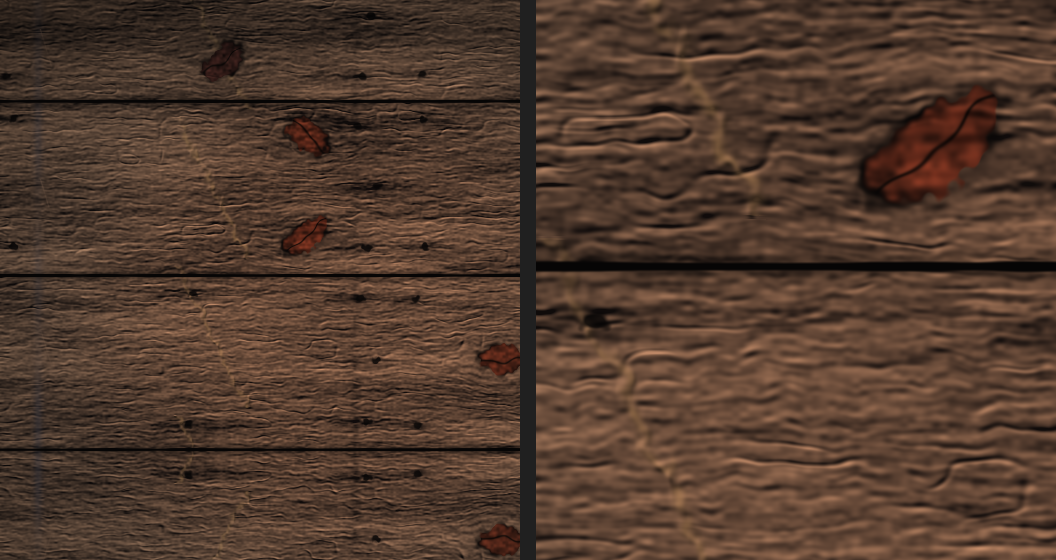
Left, the full canvas; right, a detail of the centre.
Reproduce this texture procedurally as a Shadertoy shader.

```glsl
// Weathered dark wood planks with black gaps, red knots, nail holes and cracked grain.

// Layout, in units of canvas height
const float SEAM_Y = 0.197;        // lowest gap; the board below mirrors the one above
const float PLANK_H = 0.311;
const float GAP_HALF = 0.0026;
const float CRACK_PERIOD = 0.267;
const vec2 KNOT_SIZE = vec2(0.045, 0.026);
const vec2 LIGHT_STEP = vec2(-0.0006, 0.0011);
const vec2 GLOW_CENTRE = vec2(0.64, 0.42);

// Tones
const float BASE_TONE = 0.47;
const float GRAIN_GAIN = 0.30;
const float RELIEF_GAIN = 0.95;
const float STAIN_GAIN = 0.55;

// Colours
const vec3 WOOD_DARK = vec3(0.10, 0.075, 0.065);
const vec3 WOOD_LIGHT = vec3(0.56, 0.42, 0.325);
const vec3 GAP_COLOR = vec3(0.025, 0.02, 0.02);
const vec3 KNOT_RED = vec3(0.29, 0.12, 0.075);
const vec3 KNOT_PURPLE = vec3(0.16, 0.09, 0.09);
const vec3 CRACK_TAN = vec3(0.52, 0.40, 0.26);
const vec3 STREAK_BLUE = vec3(0.22, 0.22, 0.26);

float hash(vec2 p) {
    vec3 q = fract(p.xyx * 0.1031);
    q += dot(q, q.yzx + 33.33);
    return fract((q.x + q.y) * q.z);
}

float noise(vec2 p) {
    vec2 i = floor(p), f = fract(p);
    f = f * f * (3.0 - 2.0 * f);
    return mix(mix(hash(i), hash(i + vec2(1, 0)), f.x),
               mix(hash(i + vec2(0, 1)), hash(i + vec2(1, 1)), f.x), f.y);
}

float bell(float d, float width) { return exp(-d * d / (width * width)); }

// Offset from the slanted crack that recurs down the boards
float crackOffset(vec2 p) {
    float t = fract(2.966 - p.y / CRACK_PERIOD);
    float wobble = 0.014 * (noise(p * 45.0) - 0.5) + 0.008 * (noise(p * 120.0) - 0.5);
    return p.x - 0.317 - 0.133 * t + wobble + step(0.95, t);
}

// Surface height: jagged fibres, thin grooves, short curved splits and the crack
float relief(vec2 p) {
    vec2 q = p + vec2(0.0, 0.007 * noise(p * vec2(18.0, 24.0)) + 0.004 * noise(p * vec2(70.0, 60.0)));
    float fibres = 0.5 * noise(q * vec2(26.0, 190.0)) + 0.5 * noise(q * vec2(80.0, 270.0));
    float groove = bell(noise(q * vec2(15.0, 85.0) + 17.0) - 0.5, 0.10);
    groove *= smoothstep(0.25, 0.6, noise(p * vec2(32.0, 70.0) + 9.0));
    float split = bell(noise(q * vec2(26.0, 64.0) + 31.0) - 0.5, 0.08);
    split *= smoothstep(0.55, 0.75, noise(p * vec2(14.0, 26.0) + 5.0));
    float ridge = bell(crackOffset(p), 0.005) * noise(p * 170.0);
    return fibres - 0.32 * groove - 0.4 * split + 0.9 * ridge;
}

// Ageing marks: returns darkness of nail holes (x) and of their stains (y)
vec2 nails(vec2 p, float row, float base) {
    vec2 marks = vec2(0.0);
    for (int i = 0; i < 9; i++) {
        float level = float(i / 3), column = float(i % 3);
        if (level == 1.0 && column > 0.0) continue;
        float jitter = hash(vec2(float(i) + 3.0, row + 11.0)) - 0.5;
        float x = column < 2.0 ? 0.65 + 0.10 * column : (row < 0.5 ? 0.34 : 0.015);
        x += 0.025 * jitter + 0.025 * float(level == 1.0);
        vec2 d = p - vec2(x, base + PLANK_H * (0.15 + 0.365 * level + 0.05 * jitter));
        float rough = 0.005 * (noise(p * 170.0) - 0.5);
        float hole = 1.0 - smoothstep(0.004, 0.008, length(d * vec2(0.75, 1.0)) + rough);
        float stain = bell(d.x + 0.015, 0.055) * bell(d.y + rough, 0.008);
        marks = max(marks, vec2(hole, stain));
    }
    return marks;
}

void mainImage(out vec4 fragColor, in vec2 fragCoord) {
    vec2 uv = fragCoord / iResolution.y;
    vec2 p = vec2(uv.x, SEAM_Y + abs(uv.y - SEAM_Y));
    float row = floor((p.y - SEAM_Y) / PLANK_H);
    float base = SEAM_Y + row * PLANK_H;

    // Knots: one on the lowest boards, a mirrored pair higher up
    vec2 grainPos = p;
    float knot = 0.0, rim = 0.0, halo = 0.0, split = 0.0;
    float spread = min(row, 1.0);
    for (float side = -1.0; side < 2.0; side += 2.0) {
        vec2 centre = vec2(0.9 - 0.5 * sqrt(row * 0.5), base + PLANK_H * (0.52 + 0.29 * side * spread));
        vec2 d = p - centre;
        float a = -0.7 * side * spread;
        vec2 local = mat2(cos(a), -sin(a), sin(a), cos(a)) * d;
        float r = length(local / KNOT_SIZE) + 0.35 * (noise(p * 55.0) - 0.5) + 0.3 * (noise(p * 140.0) - 0.5);
        knot = max(knot, 1.0 - smoothstep(0.9, 1.0, r));
        rim = max(rim, bell(r - 0.95, 0.16));
        halo = max(halo, bell(d.x, 0.075) * bell(d.y, 0.04));
        split = max(split, bell(local.y + 0.02 * (noise(p * 40.0) - 0.5), 0.002));
        grainPos.y -= 0.35 * d.y * bell(d.x, 0.07) * bell(d.y, 0.06);
    }

    // Wood tone from grain, embossed relief and broad stains
    vec2 seed = vec2(row * 7.0, row * 3.0);
    float grain = 0.5 * noise((grainPos + seed) * vec2(9.0, 110.0))
                + 0.5 * noise((grainPos + seed) * vec2(40.0, 230.0));
    float stain = 0.6 * noise((grainPos + seed) * vec2(3.0, 17.0))
                + 0.4 * noise((grainPos + seed) * vec2(7.0, 42.0));
    float slope = relief(grainPos - LIGHT_STEP) - relief(grainPos + LIGHT_STEP);
    float tone = BASE_TONE + GRAIN_GAIN * (grain - 0.5) + RELIEF_GAIN * slope + STAIN_GAIN * (stain - 0.5);
    tone += 0.22 * (noise(p * vec2(210.0, 300.0)) - 0.5);

    // Dark vertical rub line and nail marks
    vec2 marks = nails(p, row, base);
    float rub = bell(p.x - 0.637 + 0.006 * noise(p * 9.0), 0.007);
    tone -= 0.18 * rub * noise(p * vec2(20.0, 12.0) + 2.0);
    tone -= 0.36 * marks.y + 0.15 * halo;
    vec3 color = mix(WOOD_DARK, WOOD_LIGHT, clamp(tone, -0.1, 1.2));

    // Tan crack, bluish streak and pale scratch
    color = mix(color, CRACK_TAN, 0.6 * bell(crackOffset(p), 0.005) * noise(p * 150.0));
    color = mix(color, STREAK_BLUE, 0.45 * bell(p.x - 0.068, 0.008) * noise(p * vec2(30.0, 8.0)));
    float t = fract(2.55 - p.y / CRACK_PERIOD);
    float scratch = bell(p.x - 0.072 - 0.08 * t, 0.0014) * (1.0 - smoothstep(0.2, 0.28, t));
    color = mix(color, WOOD_LIGHT, 0.35 * scratch * noise(p * 80.0));

    // Knot fill, cracks and rim
    vec3 knotColor = mix(KNOT_RED, KNOT_PURPLE, 0.7 * step(1.5, row));
    knotColor *= 0.35 + 0.7 * noise(p * 75.0) + 0.6 * noise(p * 190.0) + 0.6 * slope;
    color = mix(color, knotColor * (1.0 - 0.75 * split), 0.9 * knot);
    color = mix(color, GAP_COLOR, clamp(0.95 * rim * noise(p * 60.0 + 4.0) + 0.85 * marks.x, 0.0, 1.0));

    // Uneven light, brightest and warmest right of centre
    vec2 away = uv - GLOW_CENTRE;
    float falloff = dot(away, away);
    color *= 1.14 - 0.65 * falloff - 0.17 * smoothstep(0.8, 1.0, uv.y);
    color *= mix(vec3(1.04, 0.99, 0.96), vec3(0.97, 1.0, 1.02), smoothstep(0.0, 0.35, falloff));

    // Gaps between boards with a shaded edge
    float gap = PLANK_H * abs(fract((uv.y - SEAM_Y) / PLANK_H + 0.5) - 0.5);
    gap += 0.0018 * (noise(uv * vec2(35.0, 9.0)) - 0.5);
    color *= 1.0 - 0.35 * bell(gap, 0.008);
    color = mix(GAP_COLOR, color, smoothstep(GAP_HALF - 0.001, GAP_HALF + 0.001, gap));
    fragColor = vec4(color, 1.0);
}
```
